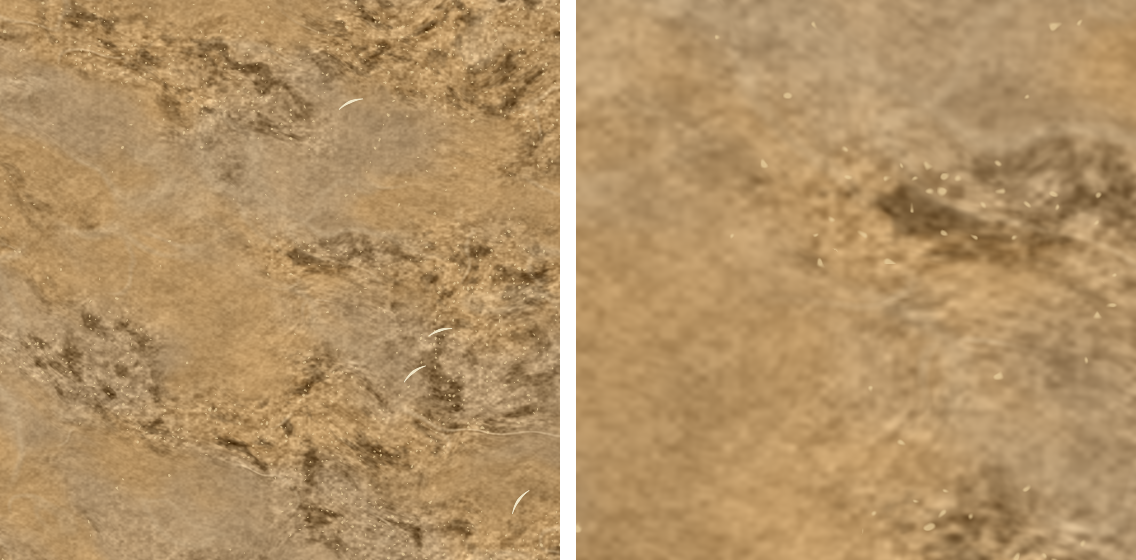
Left: the whole. Right: its middle third, enlarged.
This texture is drawn by a Shadertoy shader. Its source:

```glsl
// Dry ochre mud: soft grey patches, fine ridges, dark grit, pale specks and straws.

const vec3 OCHRE = vec3(0.722, 0.577, 0.385);
const vec3 GREY  = vec3(0.690, 0.575, 0.425);
const vec3 DARK  = vec3(0.420, 0.315, 0.180);
const vec3 PALE  = vec3(0.765, 0.665, 0.520);
const vec3 SPECK = vec3(0.920, 0.820, 0.620);
const vec3 STRAW = vec3(0.940, 0.900, 0.780);

const vec2  LIGHT_STEP   = vec2(-0.0020, 0.0036); // offset towards the light
const float RELIEF       = 0.95;  // strength of the shading
const float GRAIN        = 0.15;  // strength of the sand grain
const float BUMP_SCALE   = 30.0;
const float RIDGE_SCALE  = 6.0;
const float RIDGE_WIDTH  = 0.045;
const float CLUMP_SCALE  = 42.0;
const float SPECK_CELLS  = 120.0;
const float SPECK_CHANCE = 0.16;
const int   STRAW_COUNT  = 4;

float hash(vec2 p) {
    return fract(sin(dot(p, vec2(127.1, 311.7))) * 43758.5453);
}

float noise(vec2 p) {
    vec2 i = floor(p), f = fract(p);
    f = f * f * (3.0 - 2.0 * f);
    return mix(mix(hash(i), hash(i + vec2(1, 0)), f.x),
               mix(hash(i + vec2(0, 1)), hash(i + vec2(1, 1)), f.x), f.y);
}

float fbm(vec2 p) {
    float sum = 0.0, amp = 0.533;
    for (int i = 0; i < 4; i++) {
        sum += amp * noise(p);
        p = mat2(1.6, 1.2, -1.2, 1.6) * p + 17.3;
        amp *= 0.5;
    }
    return sum;
}

// Bends space so that features fall to the right, then level out.
vec2 flow(vec2 p) {
    vec2 warp = vec2(noise(p * 7.0), noise(p * 7.0 + 31.0))
              + 0.4 * vec2(noise(p * 19.0 + 5.0), noise(p * 19.0 + 47.0));
    p += 0.05 * (warp - 0.7);
    return vec2(0.6 * p.x, p.y + 0.45 * p.x - 0.2 * p.x * p.x);
}

// Thin crests along the mid level of a noise field, broken into strands.
float crests(vec2 q, float scale) {
    float level = noise(q * scale + 4.7) * 0.8 + noise(q * scale * 2.6) * 0.2;
    float strand = smoothstep(0.42, 0.68, noise(q * scale * 1.3 + 51.0));
    return strand * smoothstep(RIDGE_WIDTH, 0.0, abs(level - 0.5));
}

float ridges(vec2 q) {
    return max(crests(q, RIDGE_SCALE), 0.8 * crests(q + 3.0, RIDGE_SCALE * 2.0));
}

float height(vec2 p) {
    vec2 q = flow(p);
    return fbm(q * vec2(1.3, 1.0) * BUMP_SCALE) + 0.09 * ridges(q);
}

// One small grain in some of the cells of a grid.
float specks(vec2 p, float chance) {
    p += 0.004 * vec2(noise(p * 170.0), noise(p * 170.0 + 60.0));
    vec2 cell = floor(p * SPECK_CELLS);
    vec2 centre = 0.3 + 0.4 * vec2(hash(cell + 3.1), hash(cell + 8.4));
    float radius = mix(0.14, 0.30, pow(hash(cell + 5.7), 2.0));
    float d = length(fract(p * SPECK_CELLS) - centre);
    return step(hash(cell), chance) * smoothstep(radius + 0.12, radius - 0.12, d);
}

// Short bent fibres with tapered ends.
float straws(vec2 p) {
    float cover = 0.0;
    for (int i = 0; i < STRAW_COUNT; i++) {
        vec2 seed = vec2(float(i), 2.6);
        vec2 r = p - vec2(hash(seed), hash(seed + 9.2));
        float angle = mix(0.2, 1.1, hash(seed + 4.5));
        float halfLength = mix(0.015, 0.026, hash(seed + 6.8));
        r = mat2(cos(angle), -sin(angle), sin(angle), cos(angle)) * r;
        r.y += 8.0 * r.x * r.x;
        float along = clamp(abs(r.x) / halfLength, 0.0, 1.0);
        float d = length(vec2(max(abs(r.x) - halfLength, 0.0), r.y));
        float width = mix(0.0035, 0.0018, along);
        cover = max(cover, smoothstep(width, width - 0.0018, d));
    }
    return cover;
}

void mainImage(out vec4 fragColor, in vec2 fragCoord) {
    vec2 p = fragCoord / iResolution.y;
    vec2 q = flow(p);
    float rough = smoothstep(0.36, 0.66, fbm(q * 8.0 + 12.0));

    // Broad tints
    float tint = smoothstep(0.34, 0.66, fbm(q * 7.0 + 70.0));
    vec3 color = mix(OCHRE, GREY, tint);
    color *= 1.0 + 0.20 * (fbm(p * 14.0 + 40.0) - 0.5);

    // Dark grit and pale crests
    float clump = smoothstep(0.46, 0.76, fbm(q * vec2(1.2, 1.0) * CLUMP_SCALE + 23.0));
    color = mix(color, DARK, 0.85 * clump * rough);
    color = mix(color, PALE, 0.45 * ridges(q));

    // Relief lit from above, then sand grain
    float slope = height(p) - height(p + LIGHT_STEP);
    float grain = noise(p * vec2(120.0, 150.0)) + noise(p * vec2(210.0, 240.0) + 9.0) - 1.0;
    float light = RELIEF * mix(0.40, 1.0, rough) * slope + GRAIN * mix(0.45, 1.0, rough) * grain;
    color += light * vec3(1.0, 0.97, 0.88);

    // Scattered pale bits
    color = mix(color, SPECK, 0.70 * specks(p, SPECK_CHANCE * rough * rough));
    color = mix(color, STRAW, straws(p));

    fragColor = vec4(clamp(color, 0.0, 1.0), 1.0);
}
```
